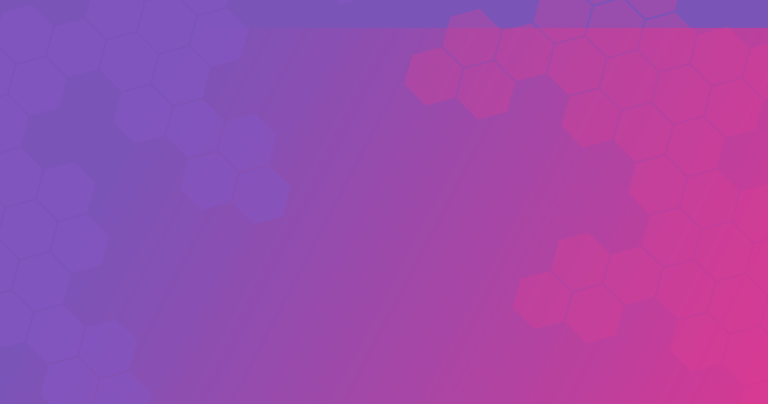
Reproduce this background procedurally as a Shadertoy shader.

```glsl
// Diagonal violet-to-pink gradient with a top band and two tilted honeycomb clusters.

const float SPACING = 0.1343; // between cell centres, in canvas heights
const vec2 AXIS_I = vec2(0.9659, 0.2588); // 15 degrees below horizontal
const vec2 AXIS_J = vec2(0.2588, 0.9659); // 75 degrees below horizontal
const vec3 VIOLET = vec3(0.481, 0.329, 0.722);
const vec3 PINK = vec3(0.832, 0.222, 0.575);

float hash(float n) {
    n = fract(n * 0.1031);
    n *= n + 33.33;
    return fract(n * (n + n));
}

float noise(float x) {
    float f = fract(x);
    return mix(hash(floor(x)), hash(floor(x) + 1.0), f * f * (3.0 - 2.0 * f));
}

bool within(float x, float lo, float hi) {
    return x >= lo && x <= hi;
}

// Left cluster: five-row motif, each repeat steps four cells back
bool leftCell(vec2 c) {
    float n = floor((c.y + 2.0) / 5.0);
    float i = c.x + 4.0 * n;
    int row = int(c.y + 2.0 - 5.0 * n);
    if (row == 0) return within(i, 3.0, 4.0);
    if (row == 1) return within(i, 2.0, 4.0);
    if (row == 2) return within(i, 0.0, 3.0);
    if (row == 3) return within(i, -1.0, 4.0) && i != 1.0;
    return within(i, -1.0, 4.0) && !within(i, 0.0, 2.0);
}

// Right cluster: four-row motif, each repeat steps one cell forward
bool rightCell(vec2 c) {
    float n = floor((c.y + 2.0) / 4.0);
    float i = c.x - n;
    int row = int(c.y + 2.0 - 4.0 * n);
    if (row == 0) return within(i, 2.0, 4.0);
    if (row == 1) return within(i, 2.0, 6.0);
    if (row == 2) return within(i, 0.0, 5.0);
    return within(i, -1.0, 4.0) && i != 1.0;
}

// Hexagon with flat sides facing its six lattice neighbours
float hexDistance(vec2 p, float apothem) {
    vec3 d = abs(vec3(dot(p, AXIS_I), dot(p, AXIS_J), dot(p, AXIS_J - AXIS_I)));
    return max(d.x, max(d.y, d.z)) - apothem;
}

// Coverage by the occupied cells among the four lattice points around p
float honeycomb(vec2 p, bool isLeft) {
    vec2 base = floor(inverse(mat2(AXIS_I, AXIS_J)) * p / SPACING);
    float aa = 0.75 / iResolution.y;
    float cover = 0.0;
    for (int k = 0; k < 4; k++) {
        vec2 cell = base + vec2(k & 1, k >> 1);
        bool filled = isLeft ? leftCell(cell) : rightCell(cell);
        vec2 centre = SPACING * (cell.x * AXIS_I + cell.y * AXIS_J);
        float d = hexDistance(p - centre, 0.482 * SPACING);
        if (filled) cover += 1.0 - smoothstep(-aa, aa, d);
    }
    return min(cover, 1.0);
}

void mainImage(out vec4 fragColor, in vec2 fragCoord) {
    // Canvas heights, measured down from the top edge
    vec2 p = vec2(fragCoord.x, iResolution.y - fragCoord.y) / iResolution.y;

    // Slanted gradient with faint streaks
    float along = dot(p, vec2(0.886, 0.464));
    float ramp = pow(clamp((along - 0.42) / 1.72, 0.0, 1.0), 1.12);
    float streak = noise(along * 24.0) + 0.5 * noise(along * 61.0) - 0.75;
    vec3 color = mix(VIOLET, PINK, clamp(ramp + 0.012 * streak, 0.0, 1.0));

    // Flat band along the top
    float aa = 0.75 / iResolution.y;
    color = mix(color, VIOLET, 1.0 - smoothstep(-aa, aa, p.y - 0.069));

    // Translucent honeycombs
    float leftCover = honeycomb(p - vec2(0.059, 0.084), true) * step(p.x, 0.9);
    float rightCover = honeycomb(p - vec2(1.168, 0.094), false) * step(0.9, p.x);
    color = mix(color, vec3(0.52, 0.335, 0.765), 0.55 * leftCover);
    color = mix(color, vec3(0.88, 0.24, 0.57), 0.3 * rightCover);
    fragColor = vec4(color, 1.0);
}
```
